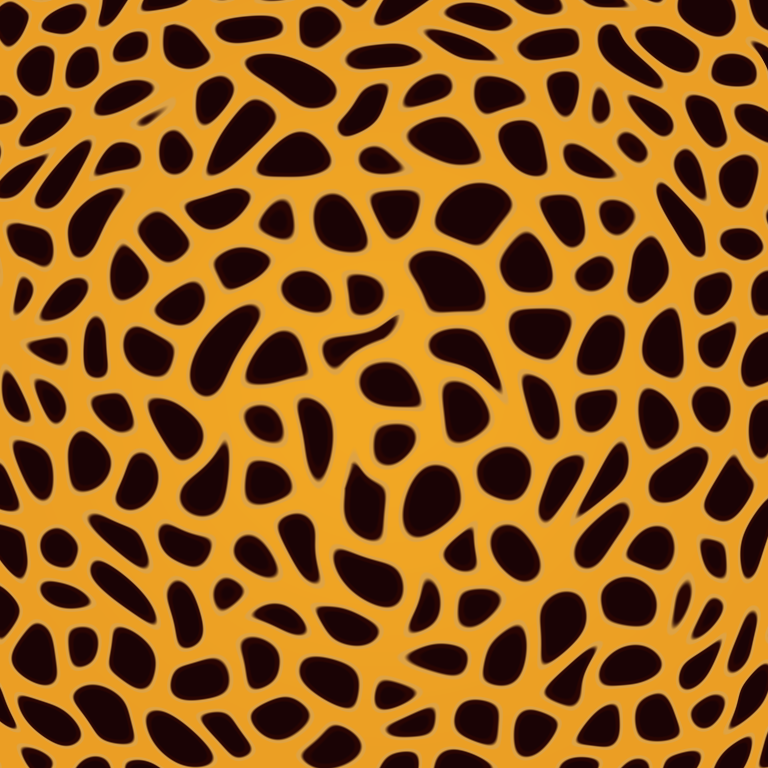
A Shadertoy shader for this pattern:

```glsl
vec2 hash2(vec2 p) {
    return fract(sin(vec2(dot(p, vec2(127.1, 311.7)),
                          dot(p, vec2(269.5, 183.3)))) * 43758.5453);
}

// Stretched metric of one cell: xy = half gradient, z = squared distance
vec3 cellMetric(vec2 id, vec2 p) {
    vec2 seed = id + vec2(0.5 * mod(id.y, 2.0), 0.0) + 0.1 + 0.8 * hash2(id);
    vec2 shape = hash2(id + 47.3);
    // Cells lie roughly along rings around the centre
    float angle = atan(seed.y, seed.x) + 1.57 + 2.2 * (shape.x - 0.5);
    float stretch = mix(1.15, 2.1, shape.y);
    vec2 along = vec2(cos(angle), sin(angle));
    vec2 across = vec2(-along.y, along.x);
    vec2 offset = p - seed;
    vec2 pull = along * dot(offset, along) / stretch
              + across * dot(offset, across) * stretch;
    return vec3(pull, dot(offset, pull));
}

// Rounded distance to the border of the nearest cell
float borderDistance(vec2 p) {
    vec2 base = floor(p);
    vec2 nearestId = base;
    vec3 nearest = vec3(0.0, 0.0, 1e3);
    for (int y = -2; y <= 2; y++)
    for (int x = -2; x <= 2; x++) {
        vec2 id = base + vec2(x, y);
        vec3 cell = cellMetric(id, p);
        if (cell.z < nearest.z) {
            nearest = cell;
            nearestId = id;
        }
    }

    // Soft minimum over all neighbours rounds the corners
    float sum = 0.0;
    for (int y = -2; y <= 2; y++)
    for (int x = -2; x <= 2; x++) {
        vec2 id = nearestId + vec2(x, y);
        if (x == 0 && y == 0) continue;
        vec3 cell = cellMetric(id, p);
        float slope = 2.0 * max(length(cell.xy - nearest.xy), 0.2);
        sum += exp(-9.0 * (cell.z - nearest.z) / slope);
    }
    return -log(sum) / 9.0;
}

void mainImage(out vec4 fragColor, in vec2 fragCoord) {
    vec2 uv = (fragCoord - 0.5 * iResolution.xy) / iResolution.y;

    // Bulge: larger spots in the middle, smaller ones at the rim
    vec2 p = uv * 11.0 * (1.0 + 0.5 * dot(uv, uv));
    p += 0.12 * sin(2.3 * p.yx + vec2(0.7, 2.1));

    float spot = borderDistance(p) - 0.108;
    float edge = max(0.021, 9.0 / iResolution.y);

    // Amber ground with a pale rim around each spot
    vec3 amber = mix(vec3(0.95, 0.66, 0.14), vec3(0.92, 0.62, 0.14),
                     smoothstep(0.0, 0.6, length(uv)));
    vec3 ground = mix(amber, vec3(0.87, 0.64, 0.27),
                      smoothstep(-0.065, -0.04, spot));

    // Dark spot with a warmer rim
    vec3 dark = mix(vec3(0.16, 0.02, 0.01), vec3(0.10, 0.01, 0.02),
                    smoothstep(0.05, 0.085, spot));

    fragColor = vec4(mix(ground, dark, smoothstep(-edge, edge, spot)), 1.0);
}
```
